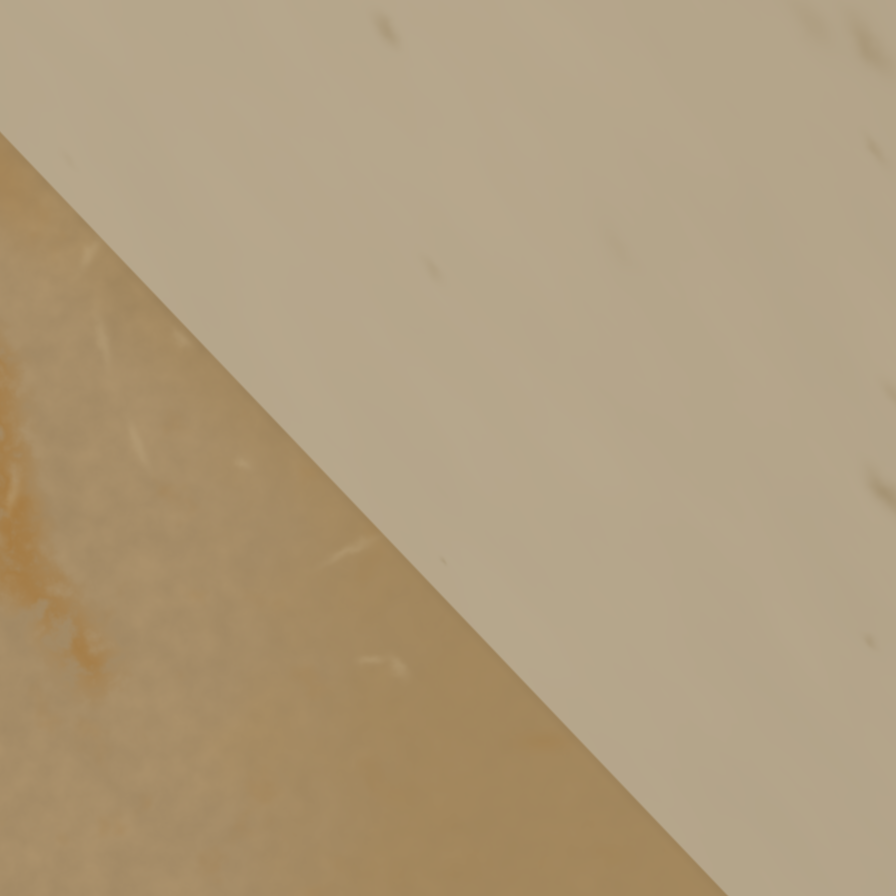
Give the GLSL for this texture, as a WebGL 2 fragment shader.

```glsl
#version 300 es
precision highp float;
// Two stone slabs meeting on a diagonal: pale veined marble over warm mottled travertine.

#define MARBLE vec3(0.713, 0.652, 0.547)
#define VEIN vec3(0.60, 0.52, 0.38)
#define TAN_LIGHT vec3(0.652, 0.553, 0.408)
#define TAN_DEEP vec3(0.636, 0.528, 0.365)
#define RUST vec3(0.64, 0.465, 0.235)
#define CHIP vec3(0.73, 0.64, 0.49)
#define SEAM_LEFT vec2(0.0, 0.853)
#define SEAM_RIGHT vec2(0.8125, 0.0)
#define SEAM_SOFT 0.0016
#define MOTTLE 0.055

uniform vec2 u_resolution;
out vec4 fragColor;

// Veins: centre, half length, strength
const vec4 VEINS[11] = vec4[11](
    vec4(0.430, 0.966, 0.024, 0.40), vec4(0.482, 0.700, 0.020, 0.20),
    vec4(0.990, 0.448, 0.034, 0.55), vec4(0.970, 0.286, 0.012, 0.30),
    vec4(0.495, 0.375, 0.007, 0.28), vec4(0.978, 0.832, 0.022, 0.28),
    vec4(0.690, 0.725, 0.035, 0.10), vec4(0.970, 0.950, 0.045, 0.38),
    vec4(0.905, 0.975, 0.045, 0.18), vec4(0.998, 0.560, 0.025, 0.25),
    vec4(0.075, 0.820, 0.016, 0.10));

// Chips: centre, half length, angle
const vec4 CHIPS[9] = vec4[9](
    vec4(0.115, 0.620, 0.034, 1.75), vec4(0.202, 0.622, 0.015, 2.30),
    vec4(0.272, 0.484, 0.013, 2.60), vec4(0.390, 0.386, 0.040, 0.42),
    vec4(0.415, 0.264, 0.018, 0.10), vec4(0.155, 0.505, 0.035, 1.95),
    vec4(0.100, 0.715, 0.024, 0.95), vec4(0.445, 0.255, 0.018, 2.10),
    vec4(0.015, 0.445, 0.024, 1.30));

vec2 gradient(vec2 cell) {
    vec3 p = fract(cell.xyx * vec3(0.1031, 0.1030, 0.0973));
    p += dot(p, p.yzx + 33.33);
    return fract((p.xx + p.yz) * p.zy) * 2.0 - 1.0;
}

float noise(vec2 p) {
    vec2 i = floor(p), f = fract(p);
    vec2 u = f * f * f * (f * (f * 6.0 - 15.0) + 10.0);
    vec2 e = vec2(0.0, 1.0);
    return mix(mix(dot(gradient(i), f), dot(gradient(i + e.yx), f - e.yx), u.x),
               mix(dot(gradient(i + e), f - e), dot(gradient(i + 1.0), f - 1.0), u.x), u.y);
}

float fbm(vec2 p) {
    float sum = 0.0, amp = 0.6;
    for (int i = 0; i < 4; i++) {
        sum += amp * noise(p);
        p = mat2(1.6, 1.2, -1.2, 1.6) * p + 7.3;
        amp *= 0.5;
    }
    return sum;
}

// Soft elongated spot with its long axis at the given angle
float streak(vec2 p, vec2 halfSize, float angle) {
    vec2 axis = vec2(cos(angle), sin(angle));
    vec2 q = vec2(dot(p, axis), dot(p, vec2(-axis.y, axis.x))) / halfSize;
    return exp(-1.5 * dot(q, q));
}

float segmentDistance(vec2 p, vec2 a, vec2 b) {
    vec2 ab = b - a;
    return length(p - a - ab * clamp(dot(p - a, ab) / dot(ab, ab), 0.0, 1.0));
}

vec3 marble(vec2 uv) {
    vec2 grain = vec2(dot(uv, vec2(0.8, 0.6)) * 14.0, dot(uv, vec2(0.6, -0.8)) * 4.0);
    float cloud = fbm(grain);
    vec3 col = MARBLE * (1.0 + 0.018 * cloud - 0.012 * smoothstep(0.5, 1.0, uv.x));
    vec2 warped = uv + 0.014 * vec2(fbm(uv * 22.0), fbm(uv * 22.0 + 40.0));
    for (int i = 0; i < VEINS.length(); i++) {
        vec4 v = VEINS[i];
        float spot = streak(warped - v.xy, v.z * vec2(1.0, 0.38), -0.93);
        col = mix(col, VEIN, v.w * spot);
    }
    return col;
}

vec3 travertine(vec2 uv, float seam) {
    float broad = fbm(uv * 9.0 + 3.0), fine = fbm(uv * 34.0);
    float roughness = mix(1.0, 0.3, smoothstep(0.1, 0.55, uv.x));
    float deep = max(smoothstep(0.18, 0.5, uv.x + 0.2 * broad), 0.7 * smoothstep(-0.10, 0.0, seam));
    vec3 col = mix(TAN_LIGHT, TAN_DEEP, deep);
    col *= 1.0 + MOTTLE * roughness * (broad + 1.2 * fine);

    // Rust band down the left side, with fainter stains
    float band = segmentDistance(uv, vec2(-0.02, 0.60), vec2(0.02, 0.36));
    band = min(band, segmentDistance(uv, vec2(0.02, 0.36), vec2(0.10, 0.26)));
    float rust = smoothstep(0.055, 0.0, band + 0.055 * fine) * smoothstep(-0.3, 0.2, broad + fine + 0.1);
    rust += 0.35 * streak(uv - vec2(0.0, 0.80), vec2(0.09, 0.04), -1.1);
    rust += 0.28 * streak(uv - vec2(0.607, 0.172), vec2(0.035, 0.014), 0.0);
    rust += 0.30 * roughness * smoothstep(0.1, 0.4, fbm(uv * 13.0 + 21.0));
    col = mix(col, RUST, clamp(0.75 * rust, 0.0, 0.8));

    vec2 warped = uv + 0.012 * vec2(fine, fbm(uv * 34.0 + 60.0));
    for (int i = 0; i < CHIPS.length(); i++) {
        vec4 c = CHIPS[i];
        float spot = streak(warped - c.xy, vec2(c.z, 0.0065), c.w);
        col = mix(col, CHIP, 0.42 * spot);
    }
    return col * (1.0 - 0.03 * smoothstep(-0.012, 0.0, seam));
}

void main() {
    vec2 uv = gl_FragCoord.xy / u_resolution;
    vec2 along = normalize(SEAM_RIGHT - SEAM_LEFT);
    float seam = dot(uv - SEAM_LEFT, vec2(-along.y, along.x));
    float soft = max(SEAM_SOFT, 0.75 / u_resolution.y);
    vec3 col = mix(travertine(uv, seam), marble(uv), smoothstep(-soft, soft, seam));
    fragColor = vec4(col, 1.0);
}
```
